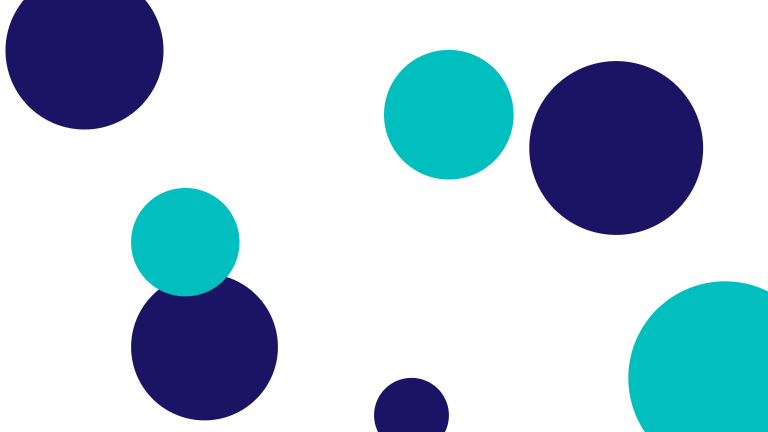
Reproduce this background procedurally as a Shadertoy shader.

```glsl
// Flat navy and teal discs scattered over a white background.

const vec3 WHITE = vec3(1.0);
const vec3 NAVY  = vec3(0.106, 0.078, 0.392);
const vec3 TEAL  = vec3(0.004, 0.745, 0.749);

// Discs as (centre x, centre y, radius), in canvas heights.
// Navy discs come first so that the teal ones lie on top.
const int NAVY_COUNT = 4;
const int DISC_COUNT = 7;
const vec3 DISCS[DISC_COUNT] = vec3[DISC_COUNT](
    vec3(0.1956, 0.8831, 0.1829),
    vec3(1.4264, 0.6574, 0.2012),
    vec3(0.4734, 0.1968, 0.1699),
    vec3(0.9525, 0.0387, 0.0866),
    vec3(1.0389, 0.7345, 0.1500),
    vec3(0.4289, 0.4394, 0.1255),
    vec3(1.6782, 0.1250, 0.2238)
);

// Signed distance to a disc, negative inside.
float discDistance(vec2 point, vec3 disc) {
    return length(point - disc.xy) - disc.z;
}

// Coverage of a shape with an edge one pixel wide.
float coverage(float signedDistance, float pixelSize) {
    return clamp(0.5 - signedDistance / pixelSize, 0.0, 1.0);
}

void mainImage(out vec4 fragColor, in vec2 fragCoord) {
    float pixelSize = 1.0 / iResolution.y;
    vec2 point = fragCoord * pixelSize;

    // Paint the discs from back to front.
    vec3 color = WHITE;
    for (int i = 0; i < DISC_COUNT; i++) {
        vec3 discColor = i < NAVY_COUNT ? NAVY : TEAL;
        color = mix(color, discColor, coverage(discDistance(point, DISCS[i]), pixelSize));
    }

    fragColor = vec4(color, 1.0);
}
```
